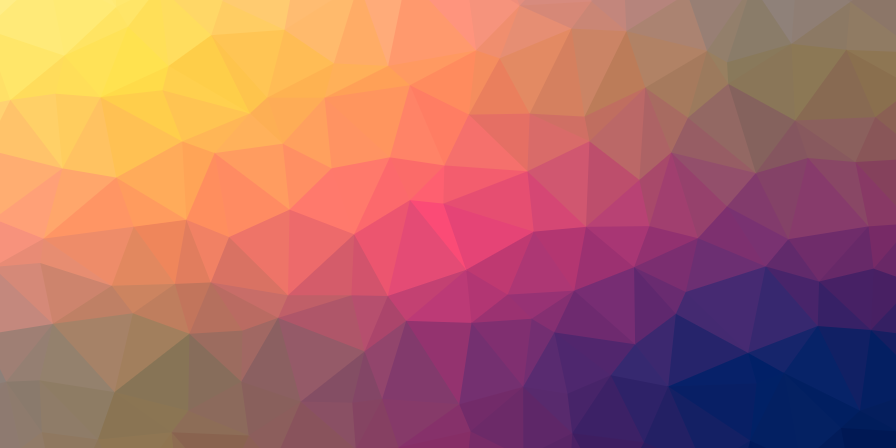
Write a Shadertoy shader that draws this background.

```glsl
// Low-poly mesh of flat triangles over a sunset gradient, yellow to pink to navy.

const float CELL = 0.128; // mesh spacing, in canvas heights

float cross2(vec2 a, vec2 b) { return a.x * b.y - a.y * b.x; }

vec2 hash2(vec2 p) {
    vec3 q = fract(p.xyx * vec3(0.1031, 0.1030, 0.0973));
    q += dot(q, q.yzx + 33.33);
    return fract((q.xx + q.yz) * q.zy);
}

// Grid corner moved off its place, in canvas heights
vec2 vertex(vec2 id) {
    return CELL * (id + 0.72 * (hash2(id + 40.0) - 0.5));
}

vec3 ramp(float t) {
    vec3 stops[7] = vec3[7](
        vec3(1.00, 0.93, 0.53), vec3(1.00, 0.87, 0.27), vec3(1.00, 0.62, 0.37),
        vec3(0.98, 0.28, 0.46), vec3(0.50, 0.18, 0.45), vec3(0.00, 0.14, 0.42),
        vec3(0.00, 0.10, 0.33));
    float s = clamp(t, 0.0, 1.0) * 6.0;
    int i = min(int(s), 5);
    return mix(stops[i], stops[i + 1], s - float(i));
}

// The same ramp runs rightward and downward; off-diagonal blends turn warmer
vec3 gradient(vec2 p) {
    float u = clamp(p.x * iResolution.y / iResolution.x, 0.0, 1.0);
    float v = clamp(1.0 - p.y, 0.0, 1.0);
    return 0.5 * (ramp(u) + ramp(v)) + vec3(0.06, -0.04, 0.0) * abs(u - v);
}

// Distance inside the line from a to b, positive on its left
float edgeSide(vec2 p, vec2 a, vec2 b) {
    return cross2(b - a, p - a) / max(length(b - a), 1e-4);
}

// Flat colour of one triangle, weighted by its smooth coverage
vec4 triangle(vec2 p, vec2 a, vec2 b, vec2 c) {
    float inside = min(edgeSide(p, a, b), min(edgeSide(p, b, c), edgeSide(p, c, a)));
    float coverage = clamp(0.5 + inside * iResolution.y, 0.0, 1.0);
    vec2 centre = (a + b + c) / 3.0;
    float shade = 0.025 * (hash2(centre * 91.0).x - 0.5);
    return vec4(gradient(centre) + shade, 1.0) * coverage;
}

void mainImage(out vec4 fragColor, in vec2 fragCoord) {
    vec2 p = fragCoord / iResolution.y;
    vec2 home = floor(p / CELL);
    vec4 sum = vec4(0.0);

    for (int y = -1; y <= 1; y++)
    for (int x = -1; x <= 1; x++) {
        vec2 id = home + vec2(x, y);
        vec2 a = vertex(id);
        vec2 b = vertex(id + vec2(1, 0));
        vec2 c = vertex(id + vec2(1, 1));
        vec2 d = vertex(id + vec2(0, 1));

        // Delaunay choice: sine of the two angles facing diagonal ac
        float facing = cross2(c - b, a - b) * dot(a - d, c - d)
                     + dot(c - b, a - b) * cross2(a - d, c - d);
        if (facing > 0.0)
            sum += triangle(p, a, b, c) + triangle(p, a, c, d);
        else
            sum += triangle(p, a, b, d) + triangle(p, b, c, d);
    }

    vec3 colour = sum.a > 0.001 ? sum.rgb / sum.a : gradient(p);
    fragColor = vec4(clamp(colour, 0.0, 1.0), 1.0);
}
```
